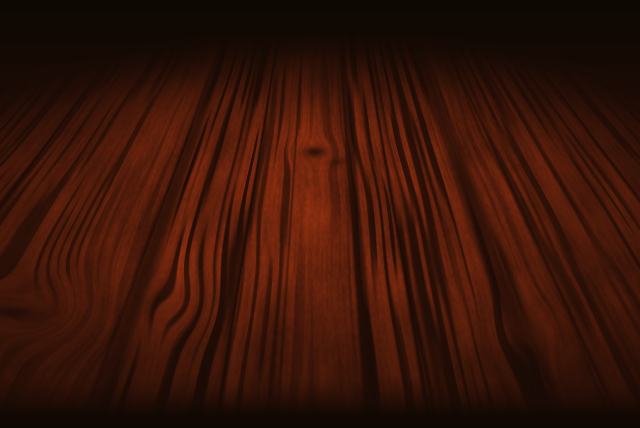
A WebGL 1 fragment shader for this texture:

```glsl
precision highp float;
// Dark red-brown floorboards running toward a vanishing point above the frame.
// Rays from that point give the plank coordinate; stretched noise, bent around
// knots, makes the grain, and a soft pool of light fades to near black.
uniform vec2 u_resolution;

const float HORIZON = 0.527; // vanishing point height above the top edge

float hash(vec2 p) {
  return fract(sin(dot(p, vec2(127.1, 311.7))) * 43758.5453);
}

float noise(vec2 p) {
  vec2 i = floor(p), f = fract(p);
  f = f * f * (3.0 - 2.0 * f);
  return mix(mix(hash(i), hash(i + vec2(1.0, 0.0)), f.x),
             mix(hash(i + vec2(0.0, 1.0)), hash(i + vec2(1.0, 1.0)), f.x), f.y);
}

float fbm(vec2 p) {
  float sum = 0.0, gain = 0.5;
  for (int i = 0; i < 4; i++) {
    sum += gain * noise(p);
    p = p * 2.03 + 17.3;
    gain *= 0.5;
  }
  return sum / 0.9375;
}

// Soft elliptical spot, 1 at its centre
float spot(vec2 p, vec2 centre, vec2 size) {
  vec2 r = (p - centre) / size;
  return exp(-dot(r, r));
}

// Sideways push that parts the grain around a knot
float part(vec2 p, vec2 centre, vec2 size, float amount) {
  return -amount * (p.x - centre.x) / size.x * spot(p, centre, size);
}

// Window from a to b with soft ends
float band(float x, float a, float b, float soft) {
  return smoothstep(a - soft, a + soft, x) * (1.0 - smoothstep(b - soft, b + soft, x));
}

// Thin dark joint, returned as a light multiplier
float seam(float u, float at, float width, float depth) {
  float r = (u - at) / width;
  return 1.0 - depth * exp(-r * r);
}

float boardIndex(float u) {
  return step(-0.74, u) + step(-0.368, u) + step(-0.16, u) + step(0.072, u)
       + step(0.17, u) + step(0.375, u) + step(0.753, u);
}

// How strongly each part of the floor is striped
float stripeAmount(float u) {
  float s = 0.62;
  s -= 0.35 * band(u, -0.50, -0.368, 0.015);
  s += 0.25 * band(u, -0.368, -0.17, 0.01);
  s -= 0.32 * band(u, -0.05, 0.07, 0.015);
  s += 0.18 * band(u, 0.08, 0.37, 0.01);
  s -= 0.36 * band(u, 0.385, 0.455, 0.015);
  return s;
}

float woodTone(vec2 p, float u, float depth) {
  // Grain bends around knots and swirls
  float g = u + part(p, vec2(-0.012, 0.355), vec2(0.045, 0.03), 0.055)
              + part(p, vec2(-0.72, 0.73), vec2(0.16, 0.085), 0.17)
              + part(p, vec2(-0.36, 0.71), vec2(0.085, 0.08), 0.06)
              + part(p, vec2(0.49, 0.77), vec2(0.07, 0.08), 0.04);
  float v = 2.2 * log(depth);
  g += 0.018 * (noise(vec2(u * 7.0, v * 2.5)) - 0.5);
  float shift = boardIndex(u) * 13.7;

  float broad = fbm(vec2(g * 24.0 + shift, v * 1.3));
  float lines = noise(vec2(g * 105.0 + shift, v * 1.8 + shift));
  float fine = noise(vec2(g * 210.0 + shift, v * 7.0));
  float pores = noise(vec2(g * 260.0, v * 60.0));
  float blotch = fbm(p * 11.0 + shift);

  float tone = 0.73 + 0.42 * (broad - 0.5) + 0.38 * (blotch - 0.5);
  tone += 0.17 * (fine - 0.5) + 0.13 * (pores - 0.5);
  tone *= 1.0 - stripeAmount(u) * smoothstep(0.46, 0.82, lines);

  // Dark bands along plank edges
  tone *= 1.0 - 0.60 * band(u, -0.368, -0.335, 0.012);
  tone *= 1.0 - 0.62 * band(u, 0.074, 0.092, 0.005);
  tone *= 1.0 - 0.60 * band(u, 0.335, 0.378, 0.014);

  // Knot hearts and bright polished patches
  tone *= 1.0 - 0.75 * spot(p, vec2(-0.012, 0.355), vec2(0.024, 0.012));
  tone *= 1.0 - 0.40 * spot(p, vec2(0.04, 0.378), vec2(0.022, 0.010));
  tone *= 1.0 - 0.65 * spot(p, vec2(-0.72, 0.73), vec2(0.06, 0.014));
  tone += 0.16 * spot(p, vec2(-0.018, 0.50), vec2(0.045, 0.04));
  tone += 0.20 * spot(p, vec2(-0.32, 0.67), vec2(0.05, 0.08));
  tone += 0.18 * spot(p, vec2(0.50, 0.77), vec2(0.07, 0.05));
  return tone;
}

float seams(float u) {
  return seam(u, -0.74, 0.005, 0.75) * seam(u, -0.368, 0.004, 0.5)
       * seam(u, -0.16, 0.0035, 0.85) * seam(u, -0.066, 0.003, 0.5)
       * seam(u, 0.072, 0.004, 0.6) * seam(u, 0.17, 0.0045, 0.85)
       * seam(u, 0.465, 0.004, 0.6) * seam(u, 0.753, 0.005, 0.75);
}

// Pool of light: dark far end, dim sides, dark near edge
float lighting(vec2 p) {
  float x2 = p.x * p.x;
  float far = smoothstep(0.06, 0.34, p.y - 0.2 * x2);
  float near = (1.0 - 0.5 * smoothstep(0.6, 0.9, p.y)) * (1.0 - smoothstep(0.87, 0.98, p.y));
  return far * near * exp(-1.2 * x2);
}

void main() {
  vec2 uv = gl_FragCoord.xy / u_resolution;
  vec2 p = vec2((uv.x - 0.5) * 1.5, 1.0 - uv.y); // y runs downward
  float depth = p.y + HORIZON;
  float u = p.x / depth;

  float tone = max(woodTone(p, u, depth), 0.0) * seams(u) * lighting(p);
  vec3 shade = mix(vec3(0.055, 0.030, 0.010), vec3(0.095, 0.038, 0.018),
                   smoothstep(0.0, 0.2, p.y) * (1.0 - smoothstep(0.93, 1.0, p.y)));
  vec3 color = shade + vec3(0.47, 0.145, 0.046) * tone;
  gl_FragColor = vec4(color, 1.0);
}
```
